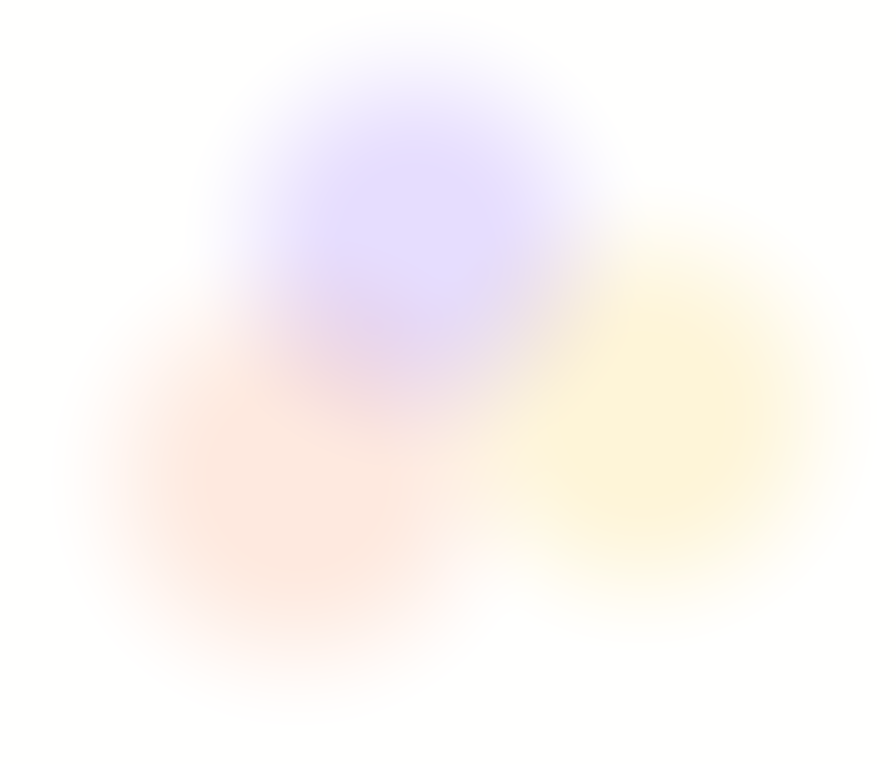
Give the GLSL for this background, as a Shadertoy shader.

```glsl
// Three soft overlapping pastel glows, lavender, peach and cream, on white.

// Tint of a blurred disc: full colour inside the core, white beyond the rim.
vec3 glow(vec2 p, vec2 center, float core, float rim, vec3 tint) {
    float cover = 1.0 - smoothstep(core, rim, length(p - center));
    return mix(vec3(1.0), tint, cover);
}

void mainImage(out vec4 fragColor, in vec2 fragCoord) {
    // Centred horizontally, one unit per canvas height
    vec2 p = (fragCoord - vec2(0.5 * iResolution.x, 0.0)) / iResolution.y;

    // Multiplying the tints deepens the overlaps
    vec3 color = vec3(1.0, 1.0, 0.998);
    color *= glow(p, vec2(-0.043, 0.686), 0.085, 0.318, vec3(0.902, 0.867, 1.0));
    color *= glow(p, vec2(-0.197, 0.373), 0.100, 0.344, vec3(0.996, 0.914, 0.875));
    color *= glow(p, vec2(0.254, 0.457), 0.100, 0.330, vec3(0.996, 0.960, 0.850));

    fragColor = vec4(color, 1.0);
}
```
